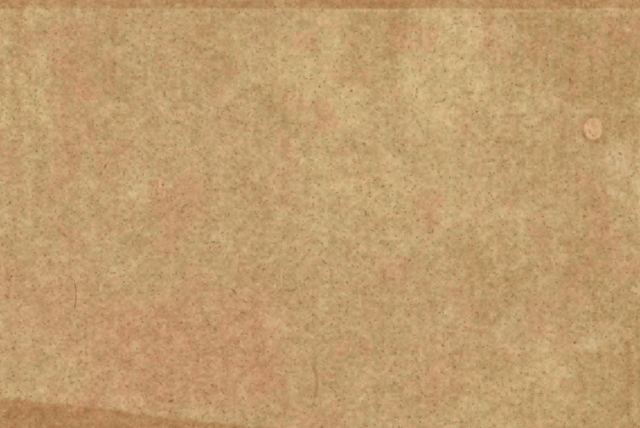
Write a Shadertoy shader that draws this texture.

```glsl
const vec3 SAND = vec3(0.760, 0.630, 0.450);
const vec3 STRAW = vec3(0.798, 0.685, 0.488);
const vec3 OCHRE = vec3(0.708, 0.572, 0.378);
const vec3 CLAY = vec3(0.770, 0.575, 0.422);
const vec3 RUST = vec3(0.680, 0.490, 0.315);
const vec3 CHALK = vec3(0.835, 0.730, 0.560);

float hash(vec2 p) {
    return fract(sin(dot(p, vec2(127.1, 311.7))) * 43758.5453);
}

float noise(vec2 p) {
    vec2 i = floor(p);
    vec2 f = fract(p);
    f = f * f * (3.0 - 2.0 * f);
    float low = mix(hash(i), hash(i + vec2(1.0, 0.0)), f.x);
    float high = mix(hash(i + vec2(0.0, 1.0)), hash(i + 1.0), f.x);
    return mix(low, high, f.y);
}

float fbm(vec2 p) {
    float sum = 0.0;
    float amp = 0.5;
    for (int i = 0; i < 5; i++) {
        sum += amp * noise(p);
        p = mat2(1.6, 1.2, -1.2, 1.6) * p + 7.3;
        amp *= 0.5;
    }
    return sum / 0.97;
}

// Soft-edged rectangle: 1 inside, 0 outside
float softBox(vec2 p, vec2 center, vec2 halfSize, float blur) {
    vec2 d = abs(p - center) - halfSize;
    vec2 inside = 1.0 - smoothstep(-blur, blur, d);
    return inside.x * inside.y;
}

// Scattered, randomly turned oval pits
float pits(vec2 p, float cells, float share, float radius, float seed) {
    vec2 q = p * cells;
    vec2 home = floor(q);
    float cover = 0.0;
    for (int y = -1; y <= 1; y++) {
        for (int x = -1; x <= 1; x++) {
            vec2 cell = home + vec2(x, y);
            vec2 id = cell + seed;
            vec2 d = q - cell - vec2(hash(id), hash(id + 19.7));
            float turn = 6.283 * hash(id + 41.3);
            d = mat2(cos(turn), -sin(turn), sin(turn), cos(turn)) * d;
            d.x *= mix(0.4, 1.0, hash(id + 63.1));
            float size = radius * mix(0.5, 1.0, hash(id + 87.9));
            float spot = 1.0 - smoothstep(size * 0.2, size * 1.4, length(d));
            cover = max(cover, spot * step(hash(id + 5.3), share) * hash(id + 31.1));
        }
    }
    return cover;
}

// Thin slightly curved vertical scratch
float scratch(vec2 p, vec2 center, float halfLength, float width) {
    vec2 d = p - center;
    d.x += d.y * d.y * 4.0;
    float line = 1.0 - smoothstep(width * 0.4, width, abs(d.x));
    return line * (1.0 - smoothstep(halfLength * 0.7, halfLength, abs(d.y)));
}

void mainImage(out vec4 fragColor, in vec2 fragCoord) {
    vec2 uv = fragCoord / iResolution.xy;
    vec2 p = fragCoord / iResolution.y;
    float aspect = iResolution.x / iResolution.y;
    float broad = fbm(p * 2.3 + 3.1);
    float blotch = fbm(p * 8.0 + 21.0);
    float mottle = fbm(p * 32.0 + 55.0);
    float rough = fbm(p * 60.0 + 620.0);
    vec2 warped = uv + 0.16 * (vec2(blotch, fbm(p * 6.0 + 80.0)) - 0.5);

    // Broad plaster tones
    float light = broad + 0.5 * (mottle - 0.5);
    vec3 color = mix(SAND, STRAW, smoothstep(0.38, 0.62, light));
    float shade = 0.6 * smoothstep(0.5, 1.0, uv.x) + 0.45 * smoothstep(0.55, 1.0, uv.y);
    float worn = smoothstep(0.35, 0.65, blotch + 0.4 * (mottle - 0.5));
    color = mix(color, OCHRE, clamp((0.12 + shade) * worn, 0.0, 0.85));
    color = mix(color, STRAW, 0.7 * softBox(warped, vec2(0.66, 0.54), vec2(0.13, 0.10), 0.12));

    // Clay stains with ragged edges
    float stain = softBox(warped, vec2(0.27, 0.18), vec2(0.17, 0.15), 0.06);
    stain = max(stain, 0.8 * softBox(warped, vec2(0.69, 0.11), vec2(0.04, 0.04), 0.04));
    stain = max(stain, 0.6 * softBox(warped, vec2(0.05, 0.30), vec2(0.12, 0.07), 0.08));
    float flecks = fbm(p * vec2(15.0, 11.0) + 140.0) + 0.35 * (rough - 0.5);
    stain = max(stain, 0.75 * smoothstep(0.53, 0.72, flecks));
    color = mix(color, CLAY, stain * (0.75 + 0.4 * (mottle - 0.5)));

    // Vertical runs, broken up by roughness
    float runs = fbm(vec2(p.x * 28.0, p.y * 2.2) + 200.0) + 0.3 * (mottle - 0.5);
    float runArea = 0.15 + 0.45 * smoothstep(0.65, 1.0, uv.y) + 0.3 * smoothstep(0.75, 0.95, uv.x);
    color = mix(color, RUST, 0.75 * runArea * smoothstep(0.48, 0.76, runs));

    // Pale scuffs
    float scuff = smoothstep(0.58, 0.76, fbm(p * 16.0 + 300.0));
    color = mix(color, CHALK, scuff * (0.25 + 0.35 * smoothstep(0.85, 1.0, uv.x)));

    // Ledge along the top and slanted worn foot at the lower left
    float ledge = smoothstep(0.977, 0.984, uv.y + 0.004 * (mottle - 0.5));
    color = mix(color, RUST, ledge * mix(0.35, 0.8, blotch));
    float lip = 1.0 - smoothstep(0.001, 0.006, abs(uv.y - 0.975));
    color = mix(color, CHALK, 0.4 * lip * smoothstep(0.4, 0.65, blotch));
    float foot = 0.072 - 0.17 * uv.x + 0.016 * (mottle - 0.5);
    color = mix(color, RUST, 0.8 * (1.0 - smoothstep(foot - 0.008, foot + 0.005, uv.y)));

    // Small raised knob with a shaded rim
    vec2 knob = (p - vec2(0.927 * aspect, 0.70)) * vec2(1.15, 1.0);
    float rim = length(knob) + 0.006 * (mottle - 0.5);
    color = mix(color, RUST, 0.6 * (1.0 - smoothstep(0.022, 0.038, length(knob + vec2(0.0, 0.009)))));
    color = mix(color, vec3(0.82, 0.65, 0.48), 1.0 - smoothstep(0.023, 0.029, rim));

    // Scratches, faint pits and rough grain
    float marks = scratch(p, vec2(0.119 * aspect, 0.31), 0.04, 0.0025);
    marks = max(marks, 0.5 * scratch(p, vec2(0.495 * aspect, 0.10), 0.06, 0.006));
    color = mix(color, RUST * 0.9, 0.6 * marks);
    color = mix(color, vec3(0.58, 0.42, 0.26), 0.5 * pits(p, 95.0, 0.5, 0.32, 11.0));
    color = mix(color, vec3(0.50, 0.32, 0.20), 0.6 * pits(p, 32.0, 0.10, 0.13, 73.0));
    color = mix(color, CHALK, 0.4 * pits(p, 85.0, 0.4, 0.32, 151.0));
    float grain = noise(p * 190.0) + noise(p * 115.0 + 400.0) - 1.0;
    color += 0.060 * grain + 0.09 * (rough - 0.5) + 0.04 * (mottle - 0.5);
    float tint = noise(p * 48.0 + 500.0) + noise(p * 105.0 + 530.0) - 1.0;
    color += vec3(0.014, -0.014, -0.006) * tint;

    fragColor = vec4(clamp(color, 0.0, 1.0), 1.0);
}
```
